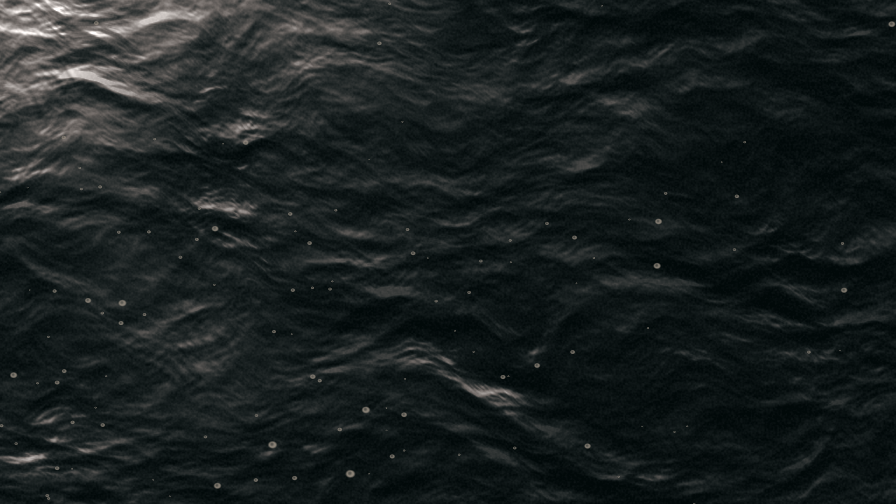
This texture is drawn by a WebGL 1 fragment shader. Its source:

```glsl
precision highp float;
uniform vec2 u_resolution;

const vec3 SHADOW_TINT = vec3(-0.025, 0.005, 0.007);
const vec3 SHEEN_TINT = vec3(0.025, 0.0, -0.014);
const vec3 FOAM_COLOR = vec3(0.60, 0.56, 0.51);

vec2 hash2(vec2 p) {
  vec3 q = fract(p.xyx * vec3(0.1031, 0.1030, 0.0973));
  q += dot(q, q.yzx + 33.33);
  return fract((q.xx + q.yz) * q.zy);
}

float corner(vec2 cell, vec2 offset) {
  float angle = 6.2832 * hash2(cell).x;
  return dot(vec2(cos(angle), sin(angle)), offset);
}

// Gradient noise, centred on zero
float noise(vec2 p) {
  vec2 i = floor(p), f = p - i;
  vec2 u = f * f * f * (f * (f * 6.0 - 15.0) + 10.0);
  vec2 e = vec2(1.0, 0.0);
  float low = mix(corner(i, f), corner(i + e, f - e), u.x);
  float high = mix(corner(i + e.yx, f - e.yx), corner(i + e.xx, f - e.xx), u.x);
  return mix(low, high, u.y);
}

vec2 rotate(vec2 p, float angle) {
  float c = cos(angle), s = sin(angle);
  return vec2(c * p.x - s * p.y, s * p.x + c * p.y);
}

// Water surface: warped ridges, octaves turned alternately to cross each other
float waveHeight(vec2 p) {
  p += 0.08 * vec2(noise(p * 2.3 + 7.0), noise(p * 2.7 + 31.0));
  p += 0.022 * vec2(noise(p * 8.0 + 3.0), noise(p * 9.0 + 17.0));
  float height = 0.0, amplitude = 0.15, scale = 1.0, turn = 0.22;
  for (int i = 0; i < 5; i++) {
    vec2 q = rotate(p, 0.10 + turn) * vec2(3.4, 7.0) * scale;
    float n = noise(q + 40.0 + 13.7 * scale);
    height -= amplitude * sqrt(n * n + 0.005);
    amplitude *= 0.45;
    scale *= 1.95;
    turn = -turn;
  }
  return height;
}

// Brightness of faces turned to the light above
float waveSlope(vec2 p) {
  vec2 toLight = vec2(-0.0010, 0.0032);
  return (waveHeight(p - toLight) - waveHeight(p + toLight)) / (2.0 * length(toLight));
}

// Fine parallel wrinkles gathered in patches
float wrinkles(vec2 p, float angle, float seed) {
  float patchMask = smoothstep(0.08, 0.40, noise(p * 5.0 + seed));
  vec2 q = rotate(p + 0.03 * noise(p * 7.0), angle);
  return patchMask * noise(q * vec2(16.0, 95.0) + seed);
}

float ambientLight(vec2 p) {
  vec2 d = (p - vec2(0.10, 1.05)) * vec2(2.0, 3.2);
  float glow = exp(-dot(d, d));
  float side = 1.0 - smoothstep(0.35, 1.65, p.x);
  vec2 m = (p - vec2(0.75, 0.62)) * vec2(1.5, 2.8);
  return 0.043 + 0.030 * side + 0.033 * exp(-dot(m, m)) + 0.39 * glow;
}

// Scattered bubbles: pale rims with a darker middle
float bubbles(vec2 p, float cellSize, float density, float maxRadius) {
  vec2 cell = floor(p / cellSize);
  vec2 pick = hash2(cell + 91.0);
  vec2 centre = (cell + 0.2 + 0.6 * hash2(cell + 5.0)) * cellSize;
  float radius = maxRadius * mix(0.4, 1.0, pick.y * pick.y);
  vec2 d = p - centre;
  float r = length(d * vec2(0.9, 1.1)) / radius;
  float disc = 1.0 - smoothstep(0.6, 1.2, r);
  float hollow = 0.4 * (1.0 - smoothstep(0.1, 0.7, length(d / radius + vec2(0.15, -0.15))));
  return step(pick.x, density) * disc * (1.0 - hollow) * mix(0.6, 1.0, pick.y);
}

void main() {
  vec2 p = gl_FragCoord.xy / u_resolution.y;
  float light = ambientLight(p);
  float slope = waveSlope(p);

  // Waves and broad patches modulate the ambient light
  float broad = noise(rotate(p, 0.25) * vec2(2.2, 4.2) + 11.0);
  float tone = light * exp(0.54 * clamp(slope, -2.2, 2.2) + 0.9 * broad);
  tone *= 1.0 + 0.6 * wrinkles(p, 0.65, 60.0) + 0.5 * wrinkles(p, -0.4, 83.0);

  // Isolated glints on steep faces
  float glintArea = smoothstep(0.12, 0.45, noise(p * vec2(3.5, 5.0) + 23.0));
  float steep = max(slope - 0.3, 0.0);
  tone += 1.1 * light * glintArea * steep * steep;
  tone = 0.015 + tone / (1.0 + 0.5 * tone);

  // Film grain
  tone += 0.032 * noise(p * 190.0) + 0.022 * (hash2(floor(p * 288.0)).x - 0.5);
  tone = max(tone, 0.03);
  vec3 color = tone + mix(SHADOW_TINT, SHEEN_TINT, smoothstep(0.08, 0.45, tone));

  // Foam is denser toward the lower left
  float spread = (1.0 - smoothstep(0.6, 1.8, p.x)) * (1.0 - smoothstep(0.5, 0.75, p.y));
  float foam = bubbles(p, 0.075, 0.03 + 0.22 * spread, 0.0085);
  foam = max(foam, 0.8 * bubbles(p + 3.3, 0.047, 0.03 + 0.14 * spread, 0.0048));
  color = mix(color, FOAM_COLOR, 0.9 * foam);

  gl_FragColor = vec4(clamp(color, 0.0, 1.0), 1.0);
}
```
